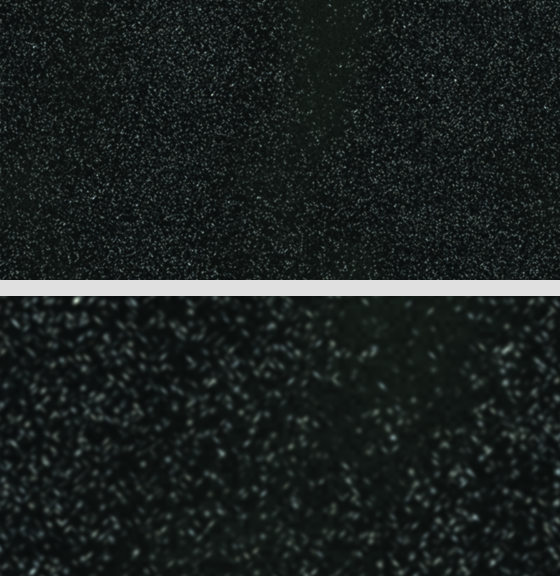
Top: the whole. Bottom: its middle third, enlarged.
Reproduce this texture procedurally as a WebGL 1 fragment shader.

```glsl
precision highp float;
// Dark granite-like surface dusted with fine, cool grey mineral specks.
// Soft grains are scattered in jittered cells, thinned by a broad cloudy
// density map, over a finely mottled green-black ground with a few sparks.
uniform vec2 u_resolution;

const vec3 DARK_GROUND = vec3(0.039, 0.056, 0.054);
const vec3 SMOOTH_GROUND = vec3(0.074, 0.100, 0.085);
const vec3 MOSS_TINT = vec3(0.98, 1.06, 0.94);
const vec3 STEEL_TINT = vec3(0.87, 1.03, 1.09);

// Sine-free hash: three values in 0..1 per lattice point
vec3 hash3(vec2 p) {
  vec3 q = fract(p.xyx * vec3(0.1031, 0.1030, 0.0973));
  q += dot(q, q.yxz + 33.33);
  return fract((q.xxy + q.yzz) * q.zyx);
}

float valueNoise(vec2 p) {
  vec2 cell = floor(p);
  vec2 f = fract(p);
  f = f * f * (3.0 - 2.0 * f);
  float low = mix(hash3(cell).x, hash3(cell + vec2(1.0, 0.0)).x, f.x);
  float high = mix(hash3(cell + vec2(0.0, 1.0)).x, hash3(cell + 1.0).x, f.x);
  return mix(low, high, f.y);
}

float cloud(vec2 p) {
  float total = 0.0;
  float weight = 0.5;
  for (int i = 0; i < 4; i++) {
    total += weight * valueNoise(p);
    p = p * 2.03 + 17.3;
    weight *= 0.5;
  }
  return total / 0.9375;
}

// Soft vertical band centred on a given position
float band(float x, float centre, float width) {
  float d = (x - centre) / width;
  return exp(-d * d);
}

// Share of cells holding a grain: dense flanks, sparse central strip
float grainDensity(vec2 uv, vec2 p) {
  float density = 0.62 + 0.75 * (cloud(p * 3.2 + 5.0) - 0.5);
  density += 0.16 * band(uv.x, 0.28, 0.11) + 0.16 * band(uv.x, 0.86, 0.13);
  density -= 0.48 * band(uv.x, 0.585, 0.055) * smoothstep(0.2, 0.75, uv.y);
  density -= 0.16 * band(uv.x, 0.52, 0.12);
  density -= 0.20 * band(uv.x, 0.10, 0.08) * smoothstep(0.65, 0.25, uv.y);
  return clamp(density, 0.08, 0.95);
}

// Light from soft, slightly skewed grains; radius is in cell units
vec3 grains(vec2 p, float radius, float chance, float faint, float gain) {
  vec2 home = floor(p);
  vec3 light = vec3(0.0);
  for (int j = -1; j <= 1; j++) {
    for (int i = -1; i <= 1; i++) {
      vec2 cell = home + vec2(float(i), float(j));
      vec3 place = hash3(cell);
      vec3 look = hash3(cell + 311.7);
      vec2 d = p - cell - place.xy;
      d += (look.z - 0.5) * 0.6 * d.yx;
      float present = smoothstep(place.z - 0.05, place.z + 0.05, chance);
      float strength = faint + gain * look.x * look.x;
      float glow = exp(-dot(d, d) / (radius * radius));
      light += present * strength * glow * mix(MOSS_TINT, STEEL_TINT, look.y);
    }
  }
  return light;
}

void main() {
  vec2 uv = gl_FragCoord.xy / u_resolution;
  vec2 p = gl_FragCoord.xy / u_resolution.y;
  float density = grainDensity(uv, p);

  // Ground: greener and lighter where the grains thin out
  vec3 color = mix(SMOOTH_GROUND, DARK_GROUND, smoothstep(0.1, 0.75, density));
  color *= 0.78 + 0.44 * valueNoise(p * 150.0 + 40.0);

  // Fine dust, then rare bright sparks
  color += grains(p * 112.0, 0.42, density, 0.04, 0.25);
  color += grains(p * 19.0 + 71.0, 0.075, 0.08 + 0.2 * density, 0.12, 0.5);

  gl_FragColor = vec4(color, 1.0);
}
```
